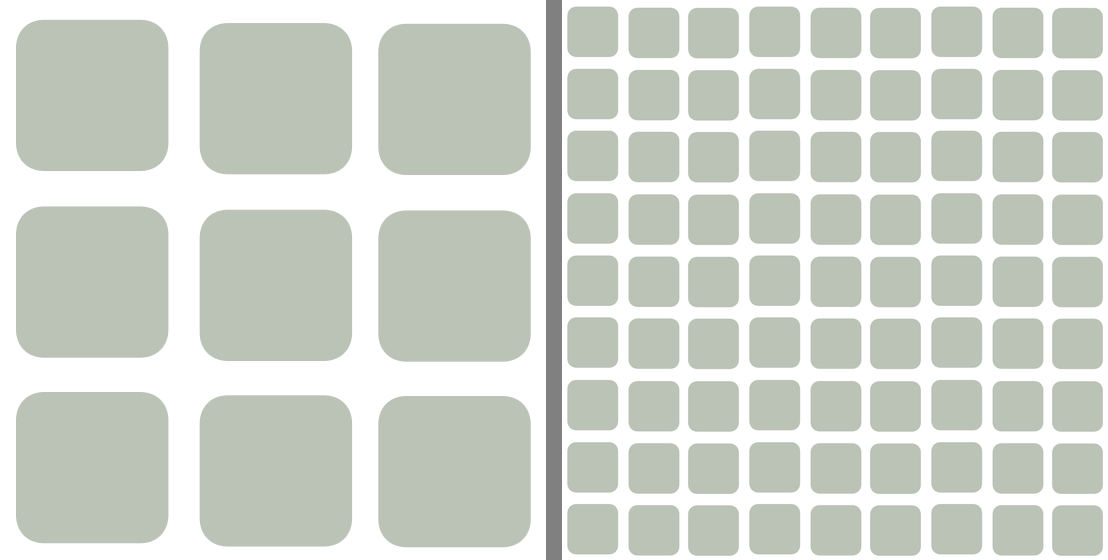
Left: one tile. Right: repeated 3 by 3.
This pattern is drawn by a WebGL 2 fragment shader. Its source:

```glsl
#version 300 es
precision highp float;
// Three by three grid of sage rounded squares on white, each column slightly off-centre.

#define REPEATS 3.0
#define ASPECT 1.024                    // tile height over tile width
#define HALF_SIZE vec2(0.1396, 0.1383)  // half extents, in tile widths
#define CORNER_RADIUS 0.0532
#define CORNER_POWER 2.2                // 2 is circular, higher is squarer
#define BOTTOM_ROW_LIFT 0.0020
#define SAGE vec3(0.732, 0.763, 0.715)
#define PAPER vec3(1.0)

uniform vec2 u_resolution;
out vec4 fragColor;

// Shift of each column's squares from their cell centres, in tile widths
const vec2 COLUMN_SHIFT[3] = vec2[3](
    vec2(0.0022, -0.0038),
    vec2(0.0053, -0.0098),
    vec2(-0.0009, -0.0111)
);

// Signed distance to a rectangle with superelliptic corners
float roundedBox(vec2 p, vec2 halfSize, float radius) {
    vec2 q = abs(p) - halfSize + radius;
    vec2 corner = pow(max(q, 0.0), vec2(CORNER_POWER));
    float outside = pow(corner.x + corner.y, 1.0 / CORNER_POWER);
    return outside + min(max(q.x, q.y), 0.0) - radius;
}

void main() {
    vec2 tileSize = vec2(1.0, ASPECT);
    vec2 grid = gl_FragCoord.xy / u_resolution * REPEATS;

    // Wrapped cell index and position around the cell centre
    vec2 cell = mod(floor(grid), REPEATS);
    vec2 p = (fract(grid) - 0.5) * tileSize / REPEATS;

    // Uneven spacing of columns and rows
    p -= COLUMN_SHIFT[int(cell.x)];
    p.y -= BOTTOM_ROW_LIFT * (1.0 - step(0.5, cell.y));

    // Antialiased fill
    float dist = roundedBox(p, HALF_SIZE, CORNER_RADIUS);
    vec2 pixelSize = tileSize / u_resolution;
    float pixel = max(pixelSize.x, pixelSize.y);
    float coverage = clamp(0.5 - dist / pixel, 0.0, 1.0);
    fragColor = vec4(mix(PAPER, SAGE, coverage), 1.0);
}
```
